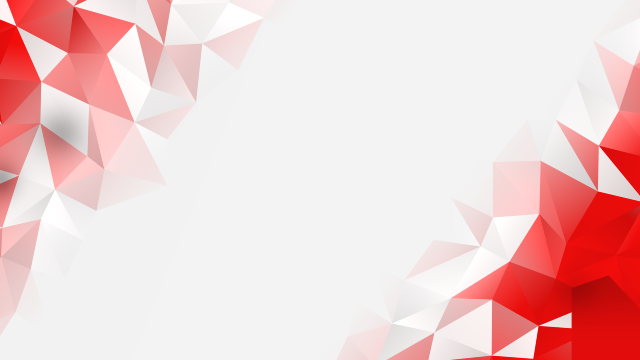
Write a Shadertoy shader that draws this background.

```glsl
// Low-poly red and white facets gathered in the upper left and lower right
// corners of a pale backdrop. A jittered, rotated grid is split into triangles;
// each is tinted by a corner field and a hash, then shaded across its face.

const vec3 PAPER = vec3(0.952);
const vec3 RED = vec3(0.91, 0.05, 0.045);
const float DENSITY = 8.0; // grid cells per canvas height

float hash(vec2 v) {
    return fract(sin(dot(v, vec2(127.1, 311.7))) * 4375.85);
}

vec2 hash2(vec2 v) {
    return vec2(hash(v), hash(v + 37.3));
}

mat2 tilt() {
    return mat2(cos(0.35), sin(0.35), -sin(0.35), cos(0.35));
}

vec2 meshPoint(vec2 cell) {
    return cell + 0.56 * (hash2(cell) - 0.5);
}

// Signed distance to the line a-b, positive on its left
float leftOf(vec2 a, vec2 b, vec2 p) {
    vec2 e = b - a, v = p - a;
    return (e.x * v.y - e.y * v.x) / length(e);
}

float triangle(vec2 a, vec2 b, vec2 c, vec2 p) {
    return min(leftOf(a, b, p), min(leftOf(b, c, p), leftOf(c, a, p)));
}

// Amount of red: falls from the upper left corner, rises to the lower right
float redField(vec2 p) {
    float upperLeft = 0.92 - 1.1 * p.x - 0.93 * (1.0 - p.y);
    float lowerRight = smoothstep(1.31, 1.77, dot(vec2(p.x, 1.0 - p.y), vec2(0.76, 0.65)));
    return clamp(max(upperLeft, lowerRight), 0.0, 1.0);
}

vec3 facetColor(vec2 center, vec2 p, vec2 id) {
    float pick = hash(id + 5.7);
    vec2 slope = hash2(id + 11.9) - 0.5;
    float field = redField(mix(center, p, 0.35));
    // Some faces stay white, fewer of them where the field is strong
    float tinted = smoothstep(0.5, 0.56, pick + 0.4 * redField(center));
    float red = field * mix(0.06, 0.45 + 0.7 * pick + 0.3 * field, tinted);
    red *= 1.0 + 5.0 * dot(slope, p - center);
    float presence = smoothstep(0.0, 0.22, field);
    float light = 0.12 * (hash(id + 23.1) - 0.4) + 1.5 * dot(slope.yx, p - center);
    return mix(PAPER, RED, clamp(red, 0.0, 1.0)) * (1.0 + presence * light);
}

vec3 mesh(vec2 p, float pixel) {
    vec2 q = tilt() * p * DENSITY;
    float soft = 0.6 * pixel * DENSITY;
    vec4 sum = vec4(PAPER, 1.0) * 0.001;
    for (int j = -1; j <= 1; j++)
    for (int i = -1; i <= 1; i++) {
        vec2 cell = floor(q) + vec2(i, j);
        vec2 a = meshPoint(cell);
        vec2 b = meshPoint(cell + vec2(1, 0));
        vec2 c = meshPoint(cell + vec2(1, 1));
        vec2 d = meshPoint(cell + vec2(0, 1));
        // Turn the corners by one step to flip the diagonal
        if (hash(cell + 71.5) > 0.5) {
            vec2 first = a;
            a = b; b = c; c = d; d = first;
        }
        for (int side = 0; side < 2; side++) {
            vec2 mid = side == 0 ? b : c;
            vec2 last = side == 0 ? c : d;
            float cover = smoothstep(-soft, soft, triangle(a, mid, last, q));
            vec2 center = transpose(tilt()) * (a + mid + last) / (3.0 * DENSITY);
            sum += cover * vec4(facetColor(center, p, cell + 0.37 * float(side)), 1.0);
        }
    }
    return sum.rgb / sum.a;
}

// Soft dark hollow where facets fold inward
float hollow(vec2 p, vec2 center, float radius) {
    vec2 v = (p - center) / radius;
    return exp(-dot(v, v));
}

void mainImage(out vec4 fragColor, in vec2 fragCoord) {
    float pixel = 1.0 / iResolution.y;
    vec2 p = fragCoord * pixel;
    vec3 color = mesh(p, pixel);

    // Broad deep red face in the lower right corner
    float face = min(p.x - 1.588, leftOf(vec2(1.79, 0.13), vec2(1.69, 0.235), p));
    face = min(face, leftOf(vec2(1.69, 0.235), vec2(1.588, 0.2), p));
    vec3 deep = RED * (0.97 - 0.18 * smoothstep(0.05, 0.25, p.y));
    color = mix(color, deep, smoothstep(-pixel, pixel, face));

    // Folded shadows
    color *= 1.0 - 0.25 * hollow(p, vec2(0.17, 0.63), 0.06);
    color *= 1.0 - 0.3 * hollow(p, vec2(0.0, 0.5), 0.05);
    color *= 1.0 - 0.15 * hollow(p, vec2(1.6, 0.2), 0.06);

    // Faint diagonal wave in the backdrop
    color += 0.002 * sin(4.0 * p.x - 1.6 * p.y - 2.0);
    fragColor = vec4(clamp(color, 0.0, 1.0), 1.0);
}
```
